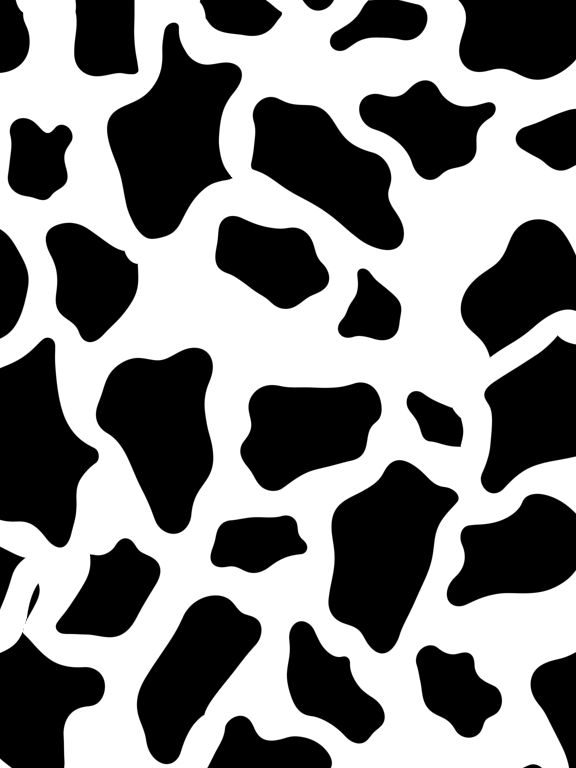
Give the GLSL for this pattern, as a Shadertoy shader.

```glsl
vec3 hash3(vec2 p) {
    vec3 q = fract(vec3(p.xyx) * vec3(0.1031, 0.1030, 0.0973) + 0.37);
    q += dot(q, q.yxz + 33.33);
    return fract((q.xxy + q.yzz) * q.zyx);
}

float smoothMin(float a, float b, float k) {
    float h = max(k - abs(a - b), 0.0) / k;
    return min(a, b) - 0.25 * h * h * k;
}

// Distance to a round body with five stubby limbs, stretched along a random axis
float spotDistance(vec2 q, vec2 cell, float size) {
    float tilt = 6.2832 * hash3(cell + 71.0).x;
    q = mat2(cos(tilt), -sin(tilt), sin(tilt), cos(tilt)) * q;
    float d = length(q * vec2(0.9, 1.1)) - 0.7 * size;
    for (int i = 0; i < 5; i++) {
        vec3 rnd = hash3(cell + 13.7 * float(i + 1));
        float angle = 6.2832 * (float(i) + 0.8 * rnd.x) / 5.0;
        vec2 limb = size * mix(0.5, 1.2, rnd.y) * vec2(1.2, 0.8) * vec2(cos(angle), sin(angle));
        float along = clamp(dot(q, limb) / dot(limb, limb), 0.0, 1.0);
        float limbDistance = length(q - limb * along) - size * mix(0.22, 0.46, rnd.z);
        d = smoothMin(d, limbDistance, 0.4 * size);
    }
    return d;
}

// Negative inside the spots, with a clear gap kept between neighbours
float hideField(vec2 p) {
    p += 0.06 * sin(p.yx * vec2(3.1, 2.7) + vec2(0.4, 1.9));
    vec2 base = floor(p);
    float nearest = 9.0, othersSum = 0.0;
    for (int y = -2; y <= 2; y++) {
        for (int x = -2; x <= 2; x++) {
            vec2 cell = base + vec2(x, y);
            vec2 center = cell + 0.5 + 0.4 * (hash3(cell).xy - 0.5);
            center.x += 0.5 * mod(cell.y, 2.0) - 0.25;
            float size = mix(0.24, 0.64, fract(dot(cell, vec2(0.755, 0.57)) + 0.3));
            float d = spotDistance(p - center, cell, size);
            othersSum += exp(-12.0 * max(d, nearest));
            nearest = min(d, nearest);
        }
    }
    float others = -log(othersSum) / 12.0;
    float clearance = nearest - others + 0.15;
    return -smoothMin(-nearest, -clearance, 0.15);
}

void mainImage(out vec4 fragColor, in vec2 fragCoord) {
    float field = hideField(4.2 * fragCoord / iResolution.x + 20.0);
    float edge = 0.8 * length(vec2(dFdx(field), dFdy(field))) + 1e-5;
    fragColor = vec4(vec3(smoothstep(-edge, edge, field)), 1.0);
}
```
